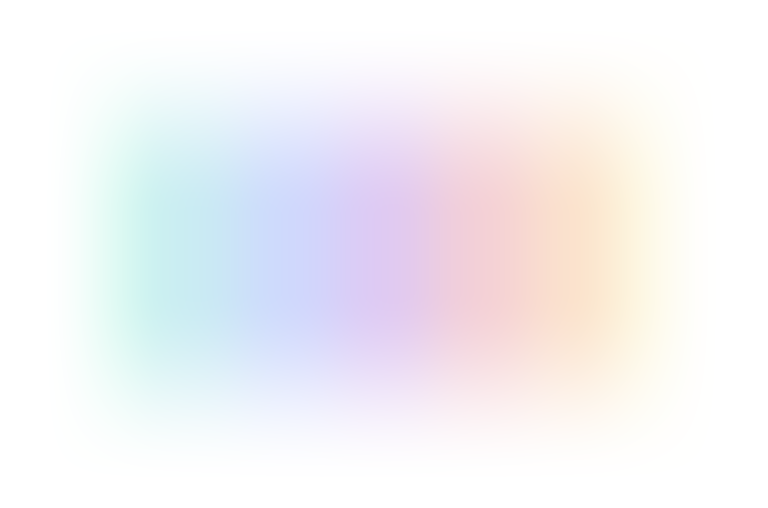
A Shadertoy shader for this background:

```glsl
const int TINT_COUNT = 7;
const vec3 PAPER = vec3(0.999);

// Blend of evenly spaced tints with soft, normalised bell weights
vec3 spectrum(float x, float firstStop, float spacing, float softness) {
    vec3 tints[TINT_COUNT] = vec3[TINT_COUNT](
        vec3(0.820, 0.980, 0.930),  // mint
        vec3(0.788, 0.925, 0.950),  // aqua
        vec3(0.808, 0.848, 0.995),  // periwinkle
        vec3(0.872, 0.785, 0.955),  // lilac
        vec3(0.958, 0.812, 0.835),  // rose
        vec3(0.985, 0.888, 0.800),  // peach
        vec3(0.987, 0.960, 0.790)   // cream
    );
    vec3 sum = vec3(0.0);
    float total = 0.0;
    for (int i = 0; i < TINT_COUNT; i++) {
        float offset = (x - firstStop) / spacing - float(i);
        float weight = exp(-offset * offset / (2.0 * softness * softness));
        sum += tints[i] * weight;
        total += weight;
    }
    return sum / total;
}

// Soft window: rises over the range in rise, falls over the range in fall
float softBand(float t, vec2 rise, vec2 fall) {
    return smoothstep(rise.x, rise.y, t) * (1.0 - smoothstep(fall.x, fall.y, t));
}

void mainImage(out vec4 fragColor, in vec2 fragCoord) {
    vec2 uv = fragCoord / iResolution.xy;

    // Blurred rectangle of light
    float across = softBand(uv.x, vec2(0.055, 0.21), vec2(0.74, 0.94));
    float upward = softBand(uv.y, vec2(0.045, 0.43), vec2(0.57, 0.955));

    // Pastel sweep from left to right, faded into the paper
    vec3 tint = spectrum(uv.x, 0.125, 0.125, 0.45);
    fragColor = vec4(mix(PAPER, tint, across * upward), 1.0);
}
```
